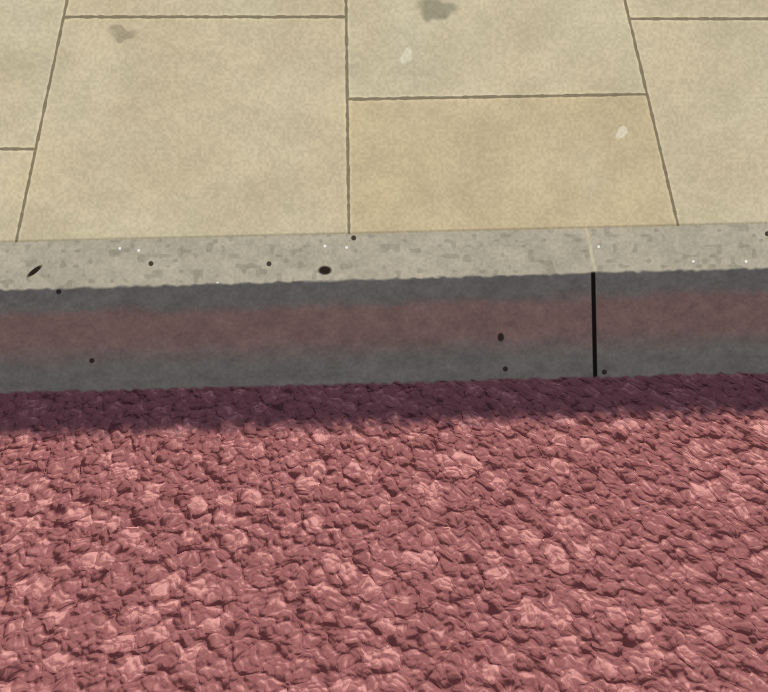
Write a WebGL 1 fragment shader that draws this texture.

```glsl
precision highp float;
// A paved footway, a stone kerb with a shaded face, and a red chip-seal road.
// Slabs come from a converging column grid; the road is two layers of angular
// cellular chips lit by their height slope. Units: canvas widths, y downward.
uniform vec2 u_resolution;

const vec3 SLAB = vec3(0.775, 0.735, 0.625);
const vec3 SLAB_WARM = vec3(0.770, 0.700, 0.560);
const vec3 JOINT = vec3(0.47, 0.43, 0.35);
const vec3 KERB_TOP = vec3(0.675, 0.645, 0.570);
const vec3 FACE_GREY = vec3(0.345, 0.335, 0.330);
const vec3 FACE_RED = vec3(0.400, 0.320, 0.310);
const vec3 ROAD_DARK = vec3(0.33, 0.18, 0.19);
const vec3 ROAD_MID = vec3(0.625, 0.395, 0.390);
const vec3 ROAD_PALE = vec3(0.90, 0.64, 0.61);
const vec3 SHADE = vec3(0.50, 0.50, 0.60);
const vec2 TO_SUN = vec2(0.35, -0.94);
const float CHIP_FREQ = 46.0;
const float RELIEF_STEP = 0.16;

float hash(vec2 p) {
  vec3 q = fract(vec3(p.xyx) * 0.1031);
  q += dot(q, q.yzx + 33.33);
  return fract((q.x + q.y) * q.z);
}

float noise(vec2 p) {
  vec2 c = floor(p), f = fract(p);
  f *= f * (3.0 - 2.0 * f);
  return mix(mix(hash(c), hash(c + vec2(1, 0)), f.x),
             mix(hash(c + vec2(0, 1)), hash(c + 1.0), f.x), f.y);
}

float mottle(vec2 p) {
  return noise(p) * 0.5 + noise(p * 2.3 + 5.0) * 0.3 + noise(p * 5.1 + 9.0) * 0.2;
}

// Angular chips: x is the height of the topmost chip, y its random id
vec2 chips(vec2 p) {
  vec2 cell = floor(p), best = vec2(-9.0, 0.0);
  for (int j = -1; j <= 1; j++) for (int i = -1; i <= 1; i++) {
    vec2 c = cell + vec2(i, j);
    vec2 r = vec2(hash(c), hash(c + 41.7));
    float id = hash(c + 87.3);
    vec2 d = p - c - 0.1 - 0.8 * r;
    float a = id * 40.0, size = 0.35 + 0.4 * id * id;
    vec2 e = abs(vec2(cos(a) * d.x + sin(a) * d.y, cos(a) * d.y - sin(a) * d.x));
    float rim = size - max(e.x, e.y * 0.8 + e.x * 0.5);
    float h = min(rim, 0.4 * size) + 0.5 * dot(d, r - 0.5);
    if (h > best.x) best = vec2(h, id);
  }
  return best;
}

float relief(vec2 p) {
  return chips(p).x + 0.45 * chips(p * 2.1 + 7.0).x;
}

// Soft-edged ellipse
float spot(vec2 p, vec2 centre, vec2 radius) {
  return 1.0 - smoothstep(0.6, 1.2, length((p - centre) / radius));
}

// Sparse round specks on a jittered grid
float specks(vec2 p, float freq, float share, float radius) {
  vec2 c = floor(p * freq), f = fract(p * freq);
  vec2 centre = 0.3 + 0.4 * vec2(hash(c + 3.1), hash(c + 8.9));
  return step(1.0 - share, hash(c + 21.0)) * spot(f, centre, vec2(radius));
}

vec3 paving(vec2 p, float px) {
  float width = 0.363 + 0.224 * p.y;
  float column = (p.x - 0.4505 - 0.0127 * p.y) / width;
  float k = floor(column);
  float row = k < -1.0 ? 0.194 : k < 0.0 ? 0.022 : k < 1.0 ? 0.137 - 0.017 * p.x : 0.0245;
  float below = step(row, p.y);
  float across = abs(column - floor(column + 0.5)) * width;
  float d = min(across, abs(p.y - row)) + 0.0012 * (noise(p * 160.0) - 0.5);
  float warm = k == 0.0 ? 0.2 + 0.6 * below : 0.35 * hash(vec2(k + 9.0, below));
  vec3 col = mix(SLAB, SLAB_WARM, clamp(warm + 0.7 * (mottle(p * 9.0) - 0.5), 0.0, 1.0));
  col *= 1.0 + 0.13 * (mottle(p * vec2(16.0, 24.0) + 3.0) - 0.5);
  // Stains and pale chips
  vec2 w = p + 0.012 * (vec2(noise(p * 90.0), noise(p * 90.0 + 30.0)) - 0.5);
  col *= 1.0 - 0.22 * spot(w, vec2(0.567, 0.013), vec2(0.026, 0.015));
  col *= 1.0 - 0.16 * spot(w, vec2(0.163, 0.043), vec2(0.020, 0.009));
  float chip = max(spot(w, vec2(0.528, 0.071), vec2(0.008, 0.010)),
                   spot(w, vec2(0.809, 0.173), vec2(0.009, 0.006)));
  col = mix(col, vec3(0.87, 0.84, 0.75), 0.75 * chip);
  col *= 1.0 + 0.05 * (1.0 - smoothstep(0.002, 0.007, d));
  return mix(col, JOINT, 0.85 * (1.0 - smoothstep(0.0009, 0.0016 + px, d)));
}

vec3 kerbTop(vec2 p, float px) {
  vec3 col = KERB_TOP * (0.94 + 0.14 * mottle(p * vec2(40.0, 70.0)));
  col *= 1.0 - 0.10 * smoothstep(0.68, 0.85, noise(p * vec2(110.0, 150.0)));
  col = mix(col, vec3(0.95), 0.8 * specks(p, 48.0, 0.06, 0.10));
  float pits = max(spot(p, vec2(0.423, 0.352), vec2(0.009, 0.006)),
                   spot(p + vec2(0.0, 0.7 * (p.x - 0.045)), vec2(0.045, 0.353), vec2(0.010, 0.004)));
  pits = max(pits, 0.8 * specks(p + 0.4, 26.0, 0.06, 0.09));
  col = mix(col, vec3(0.17, 0.14, 0.12), pits);
  float joint = abs(p.x - 0.764 - 0.21 * (p.y - 0.30));
  return mix(col, vec3(0.79, 0.74, 0.62), 0.7 * (1.0 - smoothstep(0.001, 0.002 + px, joint)));
}

vec3 kerbFace(vec2 p, float t, float px) {
  float wobble = t + 0.12 * (mottle(p * vec2(18.0, 40.0)) - 0.5);
  float red = smoothstep(0.16, 0.30, wobble) * (1.0 - smoothstep(0.50, 0.82, wobble));
  vec3 col = mix(FACE_GREY, FACE_RED, red) * (0.90 + 0.22 * mottle(p * vec2(60.0, 90.0)));
  float pits = max(spot(p, vec2(0.652, 0.439), vec2(0.0045, 0.006)), specks(p, 22.0, 0.08, 0.08));
  col = mix(col, vec3(0.13, 0.10, 0.10), 0.85 * pits);
  float joint = abs(p.x - 0.772 - 0.02 * (p.y - 0.34));
  return mix(col, vec3(0.07, 0.06, 0.06), 1.0 - smoothstep(0.0015, 0.0025 + px, joint));
}

vec3 road(vec2 p, float shadow) {
  float depth = p.y + 0.1;
  vec2 q = vec2((p.x - 0.45) / depth, log(depth) * 1.1) * CHIP_FREQ + 60.0;
  q += 0.5 * vec2(noise(q * 1.3), noise(q * 1.3 + 50.0));
  vec2 chip = chips(q);
  float height = relief(q);
  float slope = height - relief(q + TO_SUN * RELIEF_STEP);
  float light = 0.5 + 1.5 * slope + 0.35 * (height - 0.27) + 0.25 * (noise(q * 3.0) - 0.5);
  light += 0.22 * smoothstep(0.80, 0.95, chip.y) * smoothstep(0.0, 0.12, chip.x);
  light = mix(light, 0.5 + 0.65 * (light - 0.5), shadow);
  vec3 col = mix(ROAD_DARK, ROAD_MID, smoothstep(0.0, 0.5, light));
  col = mix(col, ROAD_PALE, smoothstep(0.5, 1.05, light));
  return col * mix(vec3(1.0), SHADE, shadow);
}

void main() {
  float px = 1.0 / u_resolution.x;
  vec2 p = vec2(gl_FragCoord.x, u_resolution.y - gl_FragCoord.y) * px;
  float rough = noise(p * 130.0) - 0.5;
  float back = 0.316 - 0.0247 * p.x;
  float lip = 0.378 - 0.029 * p.x + 0.003 * rough;
  float foot = 0.512 - 0.027 * p.x + 0.004 * rough;
  float shadowEnd = 0.566 - 0.030 * p.x + 0.014 * rough;

  // Layers from the far side to the near side
  vec3 col = paving(p, px);
  col *= 1.0 - 0.16 * (1.0 - smoothstep(0.001, 0.003 + px, abs(p.y - back)));
  col = mix(col, kerbTop(p, px), smoothstep(-px, px, p.y - back));
  float t = (p.y - lip) / (foot - lip);
  col = mix(col, kerbFace(p, t, px), smoothstep(-0.001 - px, 0.001 + px, p.y - lip));
  float shadow = 1.0 - smoothstep(-0.012, 0.012, p.y - shadowEnd);
  col = mix(col, road(p, shadow), smoothstep(-0.001 - px, 0.001 + px, p.y - foot));

  // Fine stone grain
  col *= 1.0 + 0.09 * (noise(p * 330.0) - 0.5);
  gl_FragColor = vec4(col, 1.0);
}
```
